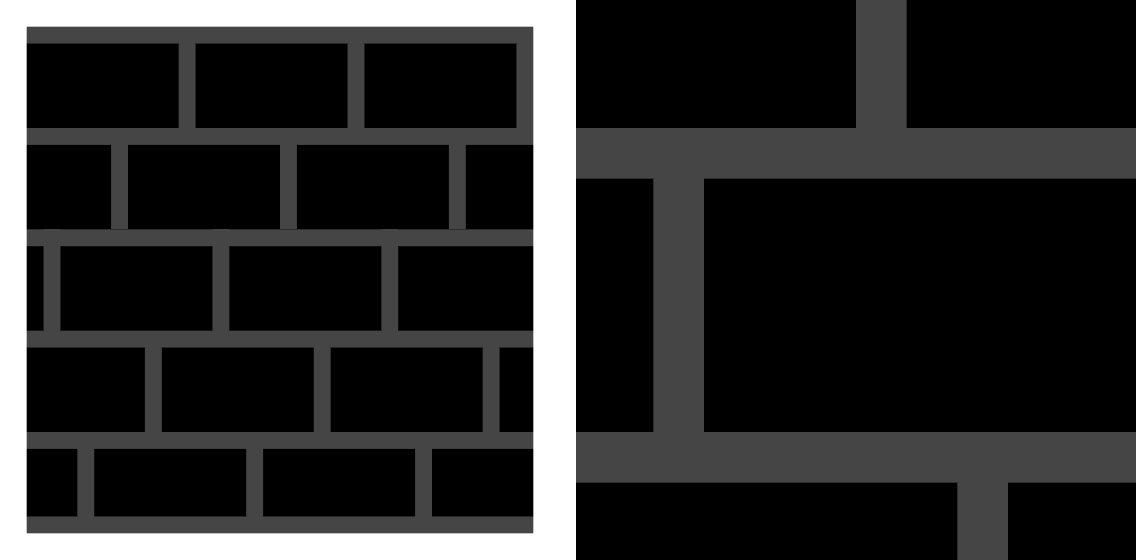
Left: the whole. Right: its middle third, enlarged.
Reproduce this pattern procedurally as a WebGL 1 fragment shader.

```glsl
precision highp float;
// A square panel of black bricks with grey mortar, framed by a white margin.
// Mortar is made of periodic bands on a unit grid, and each course slides by a
// fixed step. The plain margin lets the tile repeat without a visible seam.

uniform vec2 u_resolution;

#define MARGIN (1.0 / 21.0)   // frame width, as a share of the canvas
#define PANEL_UNITS 30.0      // panel side, in mortar widths
#define JOINT 1.0             // mortar width
#define BRICK_PITCH 10.0      // brick length plus joint
#define COURSE_PITCH 6.0      // brick height plus joint
#define FIRST_JOINT 9.0       // left side of a joint in the top course
#define COURSE_SHIFT 4.0      // leftward slide from one course to the next
#define MORTAR_COLOR vec3(0.272)
#define BRICK_COLOR vec3(0.0)
#define MARGIN_COLOR vec3(1.0)

// Edge coverage from a signed distance that is positive inside.
float coverage(float inside, float pixel) {
  return clamp(inside / pixel + 0.5, 0.0, 1.0);
}

// One mortar band that begins at start.
float band(float x, float start, float pixel) {
  return coverage(0.5 * JOINT - abs(x - start - 0.5 * JOINT), pixel);
}

// Mortar bands repeated every pitch units.
float bands(float x, float start, float pitch, float pixel) {
  float halfPitch = 0.5 * pitch;
  float fromCenter = mod(x - start - 0.5 * JOINT + halfPitch, pitch) - halfPitch;
  return band(fromCenter, -0.5 * JOINT, pixel);
}

float mortarMask(vec2 p, vec2 pixel) {
  float course = floor(p.y / COURSE_PITCH);
  float bed = bands(p.y, 0.0, COURSE_PITCH, pixel.y);
  float bottomBed = band(p.y, PANEL_UNITS - JOINT, pixel.y);
  float upright = bands(p.x, FIRST_JOINT - COURSE_SHIFT * course, BRICK_PITCH, pixel.x);
  return max(max(bed, bottomBed), upright);
}

void main() {
  // Panel coordinates: origin at the top left, y pointing down.
  vec2 uv = gl_FragCoord.xy / u_resolution;
  uv.y = 1.0 - uv.y;
  float unitsPerCanvas = PANEL_UNITS / (1.0 - 2.0 * MARGIN);
  vec2 p = (uv - MARGIN) * unitsPerCanvas;
  vec2 pixel = unitsPerCanvas / u_resolution;

  // Hold the wall inside the panel so its rim blends only with the margin.
  vec2 wallPoint = clamp(p, 0.5 * pixel, PANEL_UNITS - 0.5 * pixel);
  vec3 wall = mix(BRICK_COLOR, MORTAR_COLOR, mortarMask(wallPoint, pixel));

  vec2 inside = 0.5 * PANEL_UNITS - abs(p - 0.5 * PANEL_UNITS);
  float panel = coverage(inside.x, pixel.x) * coverage(inside.y, pixel.y);
  gl_FragColor = vec4(mix(MARGIN_COLOR, wall, panel), 1.0);
}
```
